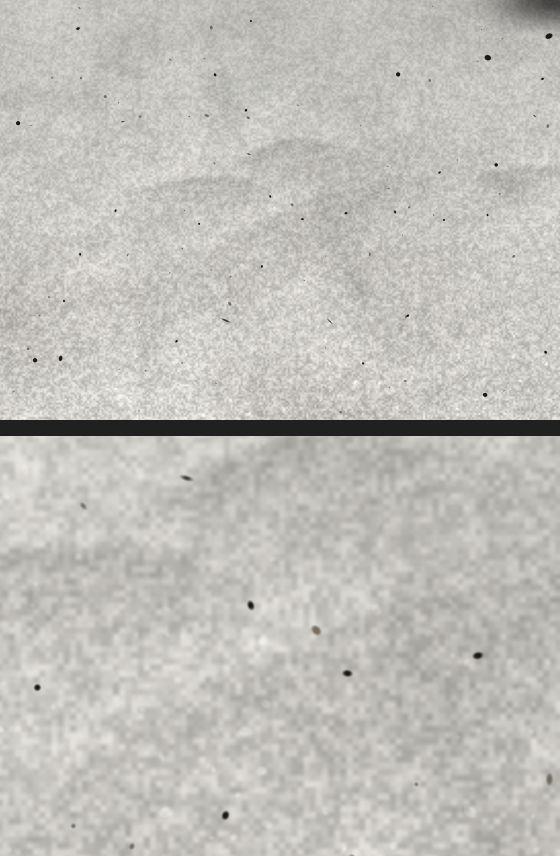
Top: the whole. Bottom: its middle third, enlarged.
A Shadertoy shader for this texture:

```glsl
// Pale, trampled sand under soft daylight: broad swells, a few wind crests,
// fine grain that coarsens toward the viewer, and scattered dark debris.
// Tone is summed from noise and crest profiles, then tinted and littered.

#define SAND_COLOR    vec3(0.773, 0.772, 0.755)
#define DEBRIS_COLOR  vec3(0.10, 0.095, 0.09)
#define BROWN_COLOR   vec3(0.36, 0.31, 0.26)
#define SWELL_AMOUNT  0.17
#define RELIEF_AMOUNT 0.055
#define CREST_AMOUNT  0.085
#define GRAIN_AMOUNT  0.15
#define GRAIN_SCALE   205.0

float hash(vec2 p) {
    vec3 q = fract(vec3(p.xyx) * 0.1031);
    q += dot(q, q.yzx + 33.33);
    return fract((q.x + q.y) * q.z);
}

float noise(vec2 p) {
    vec2 i = floor(p), f = fract(p);
    f = f * f * (3.0 - 2.0 * f);
    return mix(mix(hash(i), hash(i + vec2(1, 0)), f.x),
               mix(hash(i + vec2(0, 1)), hash(i + vec2(1, 1)), f.x), f.y);
}

float fbm(vec2 p) {
    float sum = 0.0, amp = 0.5;
    for (int i = 0; i < 4; i++) {
        sum += amp * noise(p);
        p = mat2(1.6, 1.2, -1.2, 1.6) * p + 7.3;
        amp *= 0.5;
    }
    return sum / 0.9375;
}

vec2 rotate(vec2 p, float a) {
    return vec2(cos(a) * p.x + sin(a) * p.y, cos(a) * p.y - sin(a) * p.x);
}

// Bowed ridge: bright rim above the line, shadow fading away below it
float crest(vec2 p, vec2 center, float halfWidth, float slope, float bow, float fade) {
    vec2 d = p - center;
    float u = d.x / halfWidth;
    float s = d.y - slope * d.x + bow * u * u;
    float ends = 1.0 - smoothstep(0.35, 1.0, abs(u));
    float shadow = -exp(min(s, 0.0) / fade);
    float rim = 0.4 * exp(-max(s, 0.0) / (0.4 * fade));
    return ends * mix(shadow, rim, smoothstep(-0.012, 0.008, s));
}

// Soft elliptical patch
float patchAt(vec2 p, vec2 center, vec2 radius, float angle) {
    vec2 q = rotate(p - center, angle) / radius;
    return exp(-dot(q, q));
}

// One randomly turned ellipse in some cells of a grid; returns coverage
float specks(vec2 p, float cells, float share, vec2 sizes, float stretch, float seed) {
    vec2 id = floor(p * cells) + seed;
    if (hash(id) > share) return 0.0;
    vec2 spot = 0.2 + 0.6 * vec2(hash(id + 11.7), hash(id + 23.1));
    vec2 q = rotate((fract(p * cells) - spot) / cells, 6.283 * hash(id + 5.9));
    float pick = hash(id + 41.3);
    float radius = mix(sizes.x, sizes.y, pick * pick * pick);
    q.x /= 1.0 + stretch * hash(id + 61.9);
    float soft = 0.0014;
    return 1.0 - smoothstep(-soft, soft, length(q) - radius);
}

float duneTone(vec2 p) {
    vec2 wobble = vec2(noise(p * 7.0), noise(p * 7.0 + 31.0)) - 0.5;
    vec2 w = p + 0.035 * wobble;

    // Broad swells and small slopes lit from the upper left
    float tone = SWELL_AMOUNT * (fbm(w * vec2(2.6, 3.8) + 4.0) - 0.5);
    vec2 r = rotate(w, 0.3) * vec2(9.0, 15.0);
    tone += RELIEF_AMOUNT * (fbm(r) - fbm(r + vec2(-0.35, 0.5)));

    // Crests in the middle and the hollow at the right
    float ridges = crest(w, vec2(0.46, 0.57), 0.19, 0.12, 0.03, 0.06);
    ridges += crest(w, vec2(0.69, 0.665), 0.17, 0.10, 0.05, 0.05);
    ridges += 0.6 * crest(w, vec2(0.75, 0.52), 0.24, 0.35, 0.02, 0.05);
    ridges += 0.8 * crest(w, vec2(1.30, 0.597), 0.20, 0.0, 0.03, 0.045);
    ridges -= 0.9 * patchAt(w, vec2(1.19, 0.57), vec2(0.04, 0.022), -0.5);

    // Worn footprints and sunlit banks
    ridges -= 0.8 * patchAt(w, vec2(0.52, 0.78), vec2(0.035, 0.07), 0.0);
    ridges -= 0.7 * patchAt(w, vec2(0.32, 0.845), vec2(0.05, 0.02), -0.2);
    ridges -= 0.5 * patchAt(w, vec2(0.12, 0.77), vec2(0.18, 0.03), 0.15);
    ridges -= 0.7 * patchAt(w, vec2(0.85, 0.33), vec2(0.03, 0.09), 0.4);
    ridges -= 0.7 * patchAt(w, vec2(0.37, 0.24), vec2(0.04, 0.17), -0.1);
    ridges += 0.6 * patchAt(w, vec2(0.57, 0.46), vec2(0.15, 0.03), 0.45);
    ridges += 0.5 * patchAt(w, vec2(0.73, 0.25), vec2(0.09, 0.18), 0.2);
    return tone + CREST_AMOUNT * ridges;
}

void mainImage(out vec4 fragColor, in vec2 fragCoord) {
    vec2 p = fragCoord / iResolution.y;
    float aspect = iResolution.x / iResolution.y;
    float near = 1.0 - p.y;

    // Grain, rougher in the foreground
    float fine = noise(p * GRAIN_SCALE) - 0.5;
    float coarse = noise(rotate(p, 0.5) * GRAIN_SCALE * 0.45) - 0.5;
    float grain = GRAIN_AMOUNT * (fine + 0.65 * coarse) * mix(0.6, 1.2, near);
    float tone = duneTone(p) + grain + 0.045 * (near - 0.45);

    // Rippled shade in the far right corner
    float corner = 1.0 - smoothstep(0.0, 0.24, length((p - vec2(aspect, 1.0)) * vec2(1.0, 2.4)));
    tone += 0.02 * corner * sin(170.0 * p.y + 70.0 * p.x + 9.0 * noise(p * 12.0));
    vec3 color = (SAND_COLOR + tone) * (1.0 - 0.65 * corner);

    // Faint rosy patches and pale shell chips
    float warmth = fbm(p * 5.0 + 17.0) * mix(0.4, 1.3, near) + coarse * 0.5;
    color += vec3(0.012, -0.002, -0.008) * warmth;
    color += 0.11 * near * specks(p, 48.0, 0.16, vec2(0.0014, 0.004), 0.6, 90.0);

    // Brown crumbs, dark pebbles and thin twigs
    color = mix(color, BROWN_COLOR, 0.75 * specks(p, 19.0, 0.13, vec2(0.0012, 0.0035), 0.8, 7.0));
    color = mix(color, DEBRIS_COLOR, specks(p, 9.0, 0.24, vec2(0.0022, 0.0065), 0.5, 53.0));
    color = mix(color, DEBRIS_COLOR, 0.8 * specks(p, 6.0, 0.14, vec2(0.0014, 0.0025), 5.0, 131.0));

    fragColor = vec4(clamp(color, 0.0, 1.0), 1.0);
}
```
